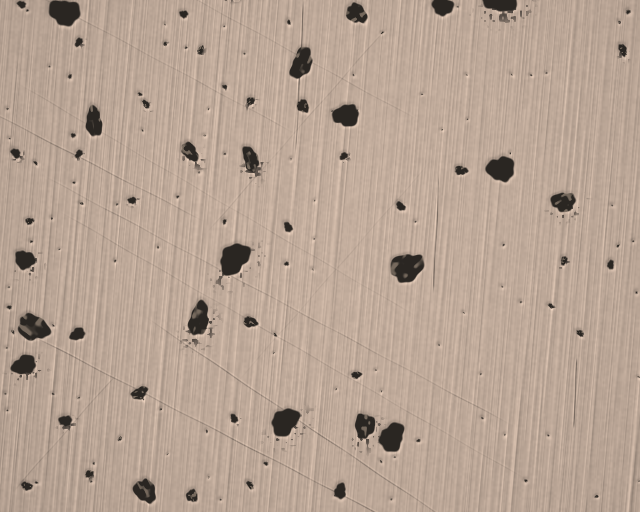
This texture is drawn by a Shadertoy shader. Its source:

```glsl
// Polished metal under a microscope: warm beige ground with fine leaning grooves,
// long thin cross scratches and dark irregular pits.
// Grooves, pits and specks are jittered cells; pit outlines are layered sines.

#define METAL vec3(0.742, 0.660, 0.598)
#define PIT_DARK vec3(0.165, 0.150, 0.135)
#define PIT_GLINT vec3(0.56, 0.50, 0.44)
#define GROOVE_LEAN 0.085
#define GROOVE_DEPTH 0.075
#define GRAIN_DEPTH 0.045
#define PIT_CELL 0.105
#define PIT_CHANCE 0.46
#define SPECK_CELL 0.042
#define SPECK_CHANCE 0.13
#define SCRATCHES 14
#define EDGE_BLUR 0.0024

float hash(vec2 c) {
    vec3 q = fract(c.xyx * vec3(0.1031, 0.1030, 0.0973));
    q += dot(q, q.yzx + 33.33);
    return fract((q.x + q.y) * q.z);
}

vec2 hash2(vec2 c) { return vec2(hash(c + 17.0), hash(c + 71.0)); }

float noise(vec2 p) {
    vec2 i = floor(p), f = fract(p);
    f = f * f * (3.0 - 2.0 * f);
    return mix(mix(hash(i), hash(i + vec2(1, 0)), f.x),
               mix(hash(i + vec2(0, 1)), hash(i + vec2(1, 1)), f.x), f.y);
}

float bump(float d, float w) { return exp(-d * d / (w * w)); }

// One layer of parallel grooves, each a lit flank beside a shaded one
float grooves(vec2 p, float pitch, float span, float lean, float seed, float px) {
    float u = (p.x - lean * p.y) / pitch;
    float sum = 0.0;
    for (int k = -1; k <= 1; k++) {
        float column = floor(u) + float(k);
        float y = p.y / span + hash(vec2(column, seed));
        vec2 id = vec2(column, floor(y) + seed * 13.0);
        vec2 rnd = hash2(id);
        float along = fract(y) - 0.5;
        float center = column + 0.25 + 0.5 * rnd.x + 0.5 * (rnd.y - 0.5) * along;
        float d = (u - center) * pitch;
        float w = max(pitch * mix(0.08, 0.25, rnd.y), 0.65 * px);
        w = min(w, 0.0035);
        float ends = smoothstep(0.5, 0.38, abs(along));
        float power = hash(id + 5.0);
        sum += ends * power * (bump(d, w) - 0.9 * bump(d - 1.7 * w, w));
    }
    return sum;
}

// Long straight scratches: falling diagonals, rising diagonals, short steep cuts
float scratches(vec2 p, float aspect, float px) {
    float sum = 0.0;
    for (int i = 0; i < SCRATCHES; i++) {
        float n = float(i);
        vec2 rnd = hash2(vec2(n, 3.0));
        float kind = mod(n, 4.0);
        float angle = -0.53 + 0.14 * (rnd.x - 0.5);
        float halfLength = mix(0.25, 0.9, rnd.y);
        float power = mix(0.07, 0.24, hash(vec2(n, 9.0)));
        vec2 mid = vec2(aspect * rnd.y, (n + rnd.x) / float(SCRATCHES));
        if (kind == 2.0) { angle = 0.85; power *= 0.6; halfLength *= 0.5; }
        if (kind == 3.0) {
            angle = 1.52;
            power = 0.38;
            halfLength = mix(0.04, 0.17, rnd.x);
            mid.x = aspect * mix(0.4, 0.95, rnd.y);
        }
        vec2 dir = vec2(cos(angle), sin(angle));
        vec2 q = p - mid;
        float along = dot(q, dir);
        float d = dot(q, vec2(-dir.y, dir.x)) + 0.0006 * sin(along * 40.0 + n);
        float w = max(0.0013, 0.6 * px);
        float ends = smoothstep(halfLength, halfLength * 0.8, abs(along));
        float wear = 0.55 + 0.6 * noise(vec2(along * 25.0, n));
        sum += ends * wear * power * (0.3 * bump(d - 2.2 * w, w) - bump(d, w));
    }
    return sum;
}

// Scattered pits with wavy outline, lit rim, inner glints and crumbs beside them
vec3 addPits(vec3 color, vec2 p, float cell, float chance, vec2 radii, float seed, float blur) {
    vec2 home = floor(p / cell);
    for (int k = 0; k < 9; k++) {
        vec2 id = home + vec2(k % 3 - 1, k / 3 - 1);
        vec2 key = id + seed;
        float crowd = (0.3 + 1.4 * noise(id * cell * 4.0 + seed)) * mix(1.25, 0.7, id.x * cell);
        if (hash(key) > chance * crowd) continue;
        vec2 rnd = hash2(key);
        float size = hash(key + 29.0), turn = 6.283 * hash(key + 43.0);
        float r = mix(radii.x, radii.y, size * size * size);
        vec2 q = p - (id + 0.2 + 0.6 * rnd) * cell;
        vec2 axis = vec2(cos(turn), sin(turn));
        vec2 o = vec2(dot(q, axis), dot(q, vec2(-axis.y, axis.x)) * (1.0 + 0.6 * rnd.x));
        float a = atan(o.y, o.x);
        float outline = 1.0 + 0.13 * sin(2.0 * a + turn) + 0.10 * sin(3.0 * a + 9.0 * rnd.x)
                      + 0.05 * sin(7.0 * a + 9.0 * rnd.y);
        float d = length(o) - r * outline;
        float lit = dot(q, vec2(0.5, -0.86)) / (length(q) + 0.0001);
        color *= 1.0 + 0.13 * lit * bump(d - 0.003, 0.004);
        float crumbs = smoothstep(0.66, 0.82, noise(p * 170.0)) * step(0.6, rnd.y);
        color *= 1.0 - 0.6 * crumbs * smoothstep(1.6 * r, 0.0, d) * smoothstep(-0.4, 0.6, lit);
        float glint = smoothstep(0.62, 0.9, noise(o / r * 2.6 + 50.0 * rnd)) * step(0.45, rnd.x);
        vec3 inside = mix(PIT_DARK, PIT_GLINT, 0.75 * glint);
        color = mix(color, inside, smoothstep(blur, -blur, d));
    }
    return color;
}

void mainImage(out vec4 fragColor, in vec2 fragCoord) {
    float px = 1.0 / iResolution.y;
    float aspect = iResolution.x * px;
    vec2 p = fragCoord * px;

    // Brushed relief from fine to coarse
    float relief = 0.0;
    for (int i = 0; i < 4; i++) {
        float n = float(i);
        float pitch = 0.0065 * pow(1.9, n);
        relief += grooves(p, pitch, 0.35 + 0.2 * n, GROOVE_LEAN + 0.015 * sin(n * 2.4), n + 1.0, px);
    }
    float patches = 0.65 + 0.6 * noise(p * 5.0);
    float grain = noise(p * 190.0) + 0.6 * noise(p * vec2(90.0, 60.0)) - 0.8;

    // Uneven lamp light
    vec2 fromCenter = p - vec2(0.53 * aspect, 0.55);
    float shade = 1.025 - 0.13 * dot(fromCenter, fromCenter);
    shade += GROOVE_DEPTH * patches * relief + GRAIN_DEPTH * grain + scratches(p, aspect, px);

    vec3 color = METAL * shade;
    float blur = max(EDGE_BLUR, px);
    color = addPits(color, p, SPECK_CELL, SPECK_CHANCE, vec2(0.0012, 0.0055), 200.0, blur);
    color = addPits(color, p, PIT_CELL, PIT_CHANCE, vec2(0.008, 0.040), 400.0, blur);
    fragColor = vec4(clamp(color, 0.0, 1.0), 1.0);
}
```
